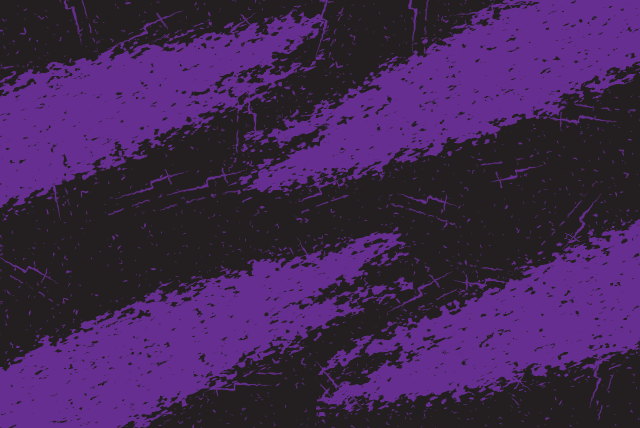
Reproduce this background procedurally as a WebGL 2 fragment shader.

```glsl
#version 300 es
precision highp float;
// Four slanting dry-brush strokes in purple over a dark ground with scratches and specks.

#define DARK vec3(0.137, 0.122, 0.126)
#define PURPLE vec3(0.400, 0.180, 0.565)
#define GRAIN vec2(62.0, 125.0)   // grain frequency along and across the brush
#define GRAIN_ANGLE 0.38
#define EDGE_SLOPE 9.5            // higher gives a crisper stroke edge
#define HOLE_LEVEL 0.21           // share of pinholes deep in the paint
#define STEEPER 0.07              // extra turn of the two inner strokes
#define SCRATCH_CELL 0.215
#define SPECK_CELL 0.034

uniform vec2 u_resolution;
out vec4 outColor;

float hash(vec2 p) {
    vec3 q = fract(vec3(p.xyx) * 0.1031);
    q += dot(q, q.yzx + 33.33);
    return fract((q.x + q.y) * q.z);
}

float noise(vec2 p) {
    vec2 i = floor(p), f = fract(p);
    f = f * f * (3.0 - 2.0 * f);
    return mix(mix(hash(i), hash(i + vec2(1, 0)), f.x),
               mix(hash(i + vec2(0, 1)), hash(i + vec2(1, 1)), f.x), f.y);
}

vec2 turn(vec2 p, float a) {
    float c = cos(a), s = sin(a);
    return vec2(c * p.x + s * p.y, c * p.y - s * p.x);
}

float segment(vec2 p, vec2 a, vec2 b) {
    vec2 d = b - a;
    return length(p - a - d * clamp(dot(p - a, d) / dot(d, d), 0.0, 1.0));
}

// One stroke: origin at its long tip, x runs back along the body, y across it.
float stroke(vec2 q) {
    float upper = 0.07 * q.x + 0.19 * q.x * q.x - 0.004;
    float lower = 0.095 + 0.46 * q.x;
    float gap = min(q.y - 0.018 - 0.55 * q.x, 0.096 + 0.2 * q.x - q.y);
    float body = max(upper - q.y, (q.y - lower) * 0.9);
    return max(max(body, gap), -q.x);
}

// Two opposed strokes, repeated lower down with the steepness swapped.
float strokes(vec2 p) {
    float d = 1.0;
    for (int i = 0; i < 4; i++) {
        bool opposed = (i & 1) == 1, low = i > 1;
        vec2 tip = opposed ? vec2(0.576, 0.555) : vec2(0.738, 0.941);
        if (low) tip += vec2(0.19, -0.504);
        vec2 q = opposed ? p - tip : tip - p;
        d = min(d, stroke(turn(q, opposed != low ? STEEPER : 0.0)));
    }
    return d;
}

// Tapered, stepped scratches with cross ticks and a broken parallel line.
float scratches(vec2 p) {
    float d = 1.0;
    vec2 home = floor(p / SCRATCH_CELL);
    for (int k = 0; k < 9; k++) {
        vec2 cell = home + vec2(k % 3 - 1, k / 3 - 1);
        vec2 jitter = vec2(hash(cell + 3.1), hash(cell + 17.7));
        vec2 q = p - (cell + 0.2 + 0.6 * jitter) * SCRATCH_CELL;
        q = turn(q, 6.283 * hash(cell + 41.3));
        float len = mix(0.06, 0.1, hash(cell + 8.9));
        float along = clamp(1.0 - abs(q.x) / len, 0.0, 1.0);
        float offset = q.x > 0.0 ? 0.014 : 0.0;
        float line = max(abs(q.y - offset) - 0.0032 * along, abs(q.x) - len);
        float tick = segment(q, vec2(0), vec2(0, 0.014)) - 0.0016;
        tick = min(tick, segment(q, vec2(0.045, -0.004), vec2(0.04, 0.03)) - 0.0014);
        float dash = abs(q.y + 0.026 + 0.4 * q.x * q.x) - 0.0013;
        float broken = (noise(vec2(q.x * 95.0, hash(cell) * 50.0)) - 0.44) * 0.01;
        dash = max(max(dash, broken), abs(q.x) - 1.3 * len);
        d = min(d, min(min(line, tick), dash));
    }
    return d;
}

// Ragged flecks, some of them small chevrons, one per occupied cell.
float specks(vec2 p, float size, float density) {
    float d = 1.0;
    vec2 home = floor(p / size);
    for (int k = 0; k < 9; k++) {
        vec2 cell = home + vec2(k % 3 - 1, k / 3 - 1);
        if (hash(cell + 71.0) > density) continue;
        vec2 jitter = vec2(hash(cell + 5.3), hash(cell + 29.1));
        vec2 q = turn(p - (cell + jitter) * size, 6.283 * hash(cell + 13.7));
        float r = size * mix(0.05, 0.18, pow(hash(cell + 91.0), 2.0));
        float fleck = (length(q * vec2(1.0, 2.4)) - r) * 0.5;
        float chevron = segment(vec2(abs(q.x), q.y), vec2(0), vec2(r * 1.4)) - r * 0.3;
        d = min(d, hash(cell + 53.0) > 0.82 ? chevron : fleck);
    }
    return d;
}

void main() {
    vec2 p = gl_FragCoord.xy / u_resolution.y;
    float pixel = 0.75 / u_resolution.y;

    // Brush paint: grain thresholded by the distance to the stroke edge.
    vec2 g = turn(p, GRAIN_ANGLE);
    float grain = 0.6 * noise(g * GRAIN) + 0.4 * noise(g * GRAIN * 2.1 + 19.0);
    float edge = strokes(p) + (noise(g * vec2(9.0, 34.0)) - 0.5) * 0.022;
    float paint = grain - max(0.5 + edge * EDGE_SLOPE, HOLE_LEVEL);
    float soft = max(fwidth(paint) * 0.6, 0.001);
    float ink = smoothstep(-soft, soft, paint);

    // Loose marks on the dark ground, with slightly ragged outlines.
    vec2 ragged = p + (vec2(noise(p * 160.0), noise(p * 160.0 + 37.0)) - 0.5) * 0.004;
    float marks = min(scratches(ragged), specks(ragged, SPECK_CELL, 0.42));
    marks = min(marks, specks(ragged + 7.3, SPECK_CELL * 0.5, 0.3));
    ink = max(ink, 1.0 - smoothstep(-pixel, pixel, marks));

    outColor = vec4(mix(DARK, PURPLE, ink), 1.0);
}
```
